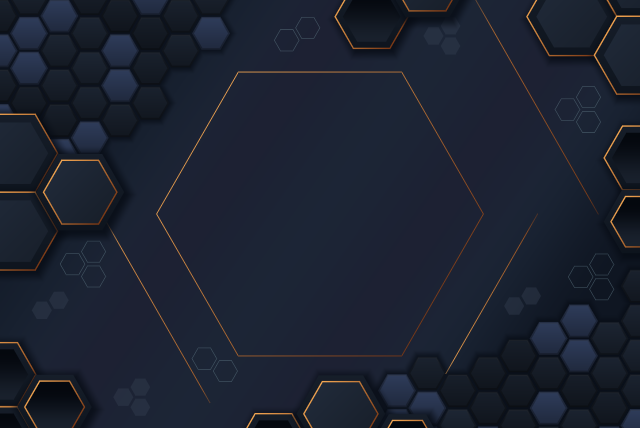
Give the GLSL for this background, as a WebGL 2 fragment shader.

```glsl
#version 300 es
precision highp float;
uniform vec2 u_resolution;
out vec4 fragColor;

const vec3 INK = vec3(0.025, 0.045, 0.08);
const vec3 SLATE = vec3(0.115, 0.15, 0.205);
const vec3 STEEL = vec3(0.17, 0.22, 0.33);
const vec3 RUST = vec3(0.48, 0.22, 0.08);
const vec3 AMBER = vec3(0.95, 0.65, 0.32);
float pixel;

float hash(vec2 p) {
  vec3 q = fract(p.xyx * 0.1031);
  q += dot(q, q.yzx + 33.33);
  return fract((q.x + q.y) * q.z);
}

// Flat-topped hexagon, sized by its circumradius
float hexagon(vec2 p, float radius) {
  p = abs(p);
  return max(p.y, dot(p, vec2(0.866, 0.5))) - 0.866 * radius;
}

float fill(float d) { return clamp(0.5 - d / pixel, 0.0, 1.0); }
float stroke(float d, float halfWidth) { return fill(abs(d) - halfWidth); }

vec3 copper(vec2 q) {
  return mix(RUST, AMBER, clamp(0.5 - 0.4 * q.x + 0.35 * q.y, 0.0, 1.0));
}

vec3 backdrop(vec2 p) {
  float t = dot(p - vec2(0.75, 0.5), vec2(0.82, -0.57));
  vec3 color = mix(vec3(0.112, 0.13, 0.2), vec3(0.108, 0.145, 0.21), 0.5 + 0.5 * cos(t * 14.0));
  float shade = 0.75 * smoothstep(0.35, 0.65, t) + 0.4 * smoothstep(0.3, 0.55, -t);
  return mix(color, vec3(0.04, 0.07, 0.11), shade);
}

// Shape of a cluster: one cell, with neighbours above and/or below its right side
float cluster(vec2 p, float side, float radius) {
  float d = hexagon(p, radius);
  vec2 offset = radius * vec2(1.7, 1.0);
  if (side >= 0.0) d = min(d, hexagon(p - offset, radius * 0.98));
  if (side <= 0.0) d = min(d, hexagon(p - offset * vec2(1, -1), radius * 0.98));
  return d;
}

vec3 beam(vec3 color, vec2 p, vec2 a, vec2 b, vec2 glow) {
  vec2 ab = b - a;
  float t = clamp(dot(p - a, ab) / dot(ab, ab), 0.0, 1.0);
  float ends = smoothstep(0.0, 0.15, t) * smoothstep(1.0, 0.9, t);
  vec3 metal = mix(RUST, AMBER, mix(glow.x, glow.y, t));
  return mix(color, metal, stroke(length(p - a - ab * t), 0.001) * mix(0.5, 1.0, ends));
}

bool occupied(vec2 c, bool upper) {
  if (upper) return c.x < 0.53 && c.y > 0.454 + 0.86 * c.x;
  return c.y < min(0.268, 0.27 + 0.575 * (c.x - 1.357))
    || (c.x > 1.46 && c.y < 0.35)
    || (abs(c.x - 0.965) < 0.065 && c.y < 0.14);
}

vec3 honeycomb(vec3 color, vec2 p, vec2 origin, bool upper) {
  vec2 pitch = vec2(0.0711, 0.0814), q = p - origin, nearest = vec2(0), id = vec2(0);
  float d = 1.0;
  float column = round(q.x / pitch.x);
  for (int i = -1; i <= 1; i++) {
    float x = column + float(i), shift = 0.5 * mod(x, 2.0);
    float row = round(q.y / pitch.y - shift);
    for (int j = -1; j <= 1; j++) {
      vec2 c = vec2(x, row + float(j) + shift) * pitch;
      float cell = hexagon(q - c, 0.0445);
      if (occupied(c + origin, upper) && cell < d) {
        d = cell;
        nearest = c;
        id = vec2(x, row + float(j));
      }
    }
  }
  vec2 local = (q - nearest) / 0.044;
  float tone = hash(id + 40.0);
  vec3 face = mix(SLATE * (0.72 + 0.3 * tone), STEEL, step(0.72, tone));
  face *= 0.9 + 0.2 * local.y;
  color = mix(color, INK, 0.75 * (1.0 - smoothstep(-0.004, 0.018, d)));
  color = mix(color, face * 0.72, fill(d));
  color = mix(color, face, fill(d + 0.004));
  return color + 0.05 * stroke(d + 0.003, 0.001) * smoothstep(0.2, 0.8, local.y);
}

// Raised tile: shadow, plate, copper rim and shaded face
vec3 tile(vec3 color, vec2 q, float radius, float plate, float inset, bool hollow) {
  float outer = hexagon(q, plate), rim = hexagon(q, radius), inner = hexagon(q, inset);
  vec2 local = q / radius;
  float shadow = hexagon(q - vec2(0.006, -0.006), plate);
  color = mix(color, INK, 0.8 * (1.0 - smoothstep(-0.005, 0.026, shadow)));
  color = mix(color, mix(vec3(0.05, 0.075, 0.11), SLATE, 0.3 + 0.25 * local.y), fill(outer));
  vec3 face = SLATE * (0.95 + 0.1 * (local.y - local.x));
  if (hollow) face = mix(SLATE * 0.85, INK * 0.7, smoothstep(-0.7, 0.6, local.y));
  color = mix(color, face, fill(inner));
  return mix(color, copper(local), stroke(rim, 0.0016));
}

void main() {
  vec2 p = gl_FragCoord.xy / u_resolution * vec2(1.5, 1.0);
  pixel = 1.0 / u_resolution.y;
  vec3 color = backdrop(p);

  // Small clusters: position and side
  vec3 outlines[5] = vec3[](vec3(0.672, 0.906, 1), vec3(1.33, 0.744, 0), vec3(0.17, 0.383, 0),
    vec3(1.361, 0.353, 0), vec3(0.479, 0.162, -1));
  vec3 ghosts[4] = vec3[](vec3(1.016, 0.916, 0), vec3(0.098, 0.275, 1), vec3(0.289, 0.072, 0),
    vec3(1.205, 0.285, 1));
  for (int i = 0; i < 5; i++)
    color = mix(color, vec3(0.33, 0.42, 0.47), 0.65 * stroke(cluster(p - outlines[i].xy, outlines[i].z, 0.029), 0.0007));
  for (int i = 0; i < 4; i++)
    color = mix(color, vec3(0.2, 0.24, 0.31), 0.45 * fill(cluster(p - ghosts[i].xy, ghosts[i].z, 0.0235)));

  // Central frame and slanted beams
  vec2 q = p - vec2(0.75, 0.5);
  color = mix(color, copper(q / 0.383), stroke(hexagon(q, 0.383), 0.001));
  color = beam(color, p, vec2(1.115, 1.0), vec2(1.402, 0.5), vec2(0.5, 0.0));
  color = beam(color, p, vec2(0.25, 0.48), vec2(0.492, 0.059), vec2(0.9, 0.3));

  color = honeycomb(color, p, vec2(0.068, 0.922), true);
  color = honeycomb(color, p, vec2(1.357, 0.25), false);
  color = beam(color, p, vec2(1.26, 0.5), vec2(1.045, 0.127), vec2(0.1, 1.0));

  // Tiles with an outer rim, then tiles with an inner rim: position and radius
  vec3 edged[10] = vec3[](vec3(0.03, 0.642, 0.105), vec3(0.03, 0.46, 0.105), vec3(0.871, 0.961, 0.0855),
    vec3(1.34, 0.961, 0.105), vec3(1.498, 1.053, 0.105), vec3(1.498, 0.871, 0.105), vec3(1.502, 0.631, 0.086),
    vec3(-0.002, 0.125, 0.086), vec3(-0.002, -0.025, 0.086), vec3(0.641, -0.041, 0.086));
  vec3 framed[6] = vec3[](vec3(0.188, 0.551, 0.086), vec3(1.002, 1.049, 0.086), vec3(1.5, 0.482, 0.068),
    vec3(0.128, 0.049, 0.07), vec3(0.799, 0.033, 0.087), vec3(0.955, -0.043, 0.07));
  for (int i = 0; i < 10; i++) {
    float r = edged[i].z;
    color = tile(color, p - edged[i].xy, r, r, r * 0.79, r < 0.1);
  }
  for (int i = 0; i < 6; i++) {
    float r = framed[i].z;
    color = tile(color, p - framed[i].xy, r, r + 0.017, r, r < 0.075);
  }
  fragColor = vec4(color, 1.0);
}
```
